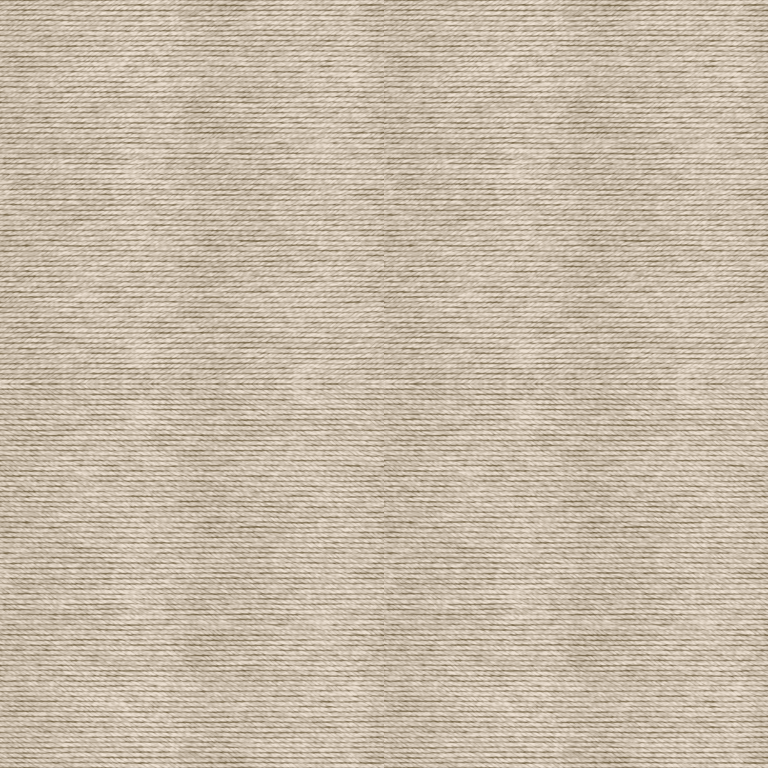
A WebGL 1 fragment shader for this texture:

```glsl
precision highp float;

uniform vec2 u_resolution;

const float TILES = 2.0;          // repeats across and down
const float ROWS = 75.0;          // cords per tile
const float TWISTS = 52.0;        // strand turns per tile width
const float SLANT = 1.35;         // lean of a strand across its cord
const float WOBBLE = 0.25;        // cord waviness, in cord heights
const float BODY = 0.87;          // brightness of an unshaded cord
const float GAP_DEPTH = 0.92;     // darkness between cords
const float GROOVE_DEPTH = 0.22;  // darkness between strands
const float FIBRE_DEPTH = 0.34;   // fine fibre variation
const float STREAK_DEPTH = 0.12;  // variation along each cord
const float BAND_DEPTH = 0.065;   // broad upright bands
const vec3 SHADOW = vec3(0.48, 0.418, 0.315);
const vec3 LIGHT = vec3(0.92, 0.871, 0.816);
const vec3 OLIVE = vec3(0.52, 0.46, 0.31);

float hash(vec2 p) {
  vec3 q = fract(vec3(p.xyx) * 0.1031);
  q += dot(q, q.yzx + 33.33);
  return fract((q.x + q.y) * q.z);
}

float noise(vec2 p) {
  vec2 i = floor(p);
  vec2 f = fract(p);
  f = f * f * (3.0 - 2.0 * f);
  float low = mix(hash(i), hash(i + vec2(1.0, 0.0)), f.x);
  float high = mix(hash(i + vec2(0.0, 1.0)), hash(i + vec2(1.0, 1.0)), f.x);
  return mix(low, high, f.y);
}

// Upright bands that brighten slowly and fall off faster
float bands(vec2 p) {
  float ramp = fract(2.0 * p.x + 0.06 * (noise(p * vec2(3.0, 9.0)) - 0.5));
  return smoothstep(0.02, 0.72, ramp) * (1.0 - smoothstep(0.80, 1.12, ramp));
}

vec3 cloth(vec2 uv) {
  // Tiles repeat across and mirror about each horizontal seam
  vec2 p = vec2(fract(uv.x * TILES), abs(uv.y - 0.5) * TILES);

  // Cord rows with a gentle wave that vanishes at the seam
  float wave = noise(p * vec2(9.0, 24.0) + 17.0) - 0.5;
  float rowPos = p.y * ROWS + WOBBLE * wave * smoothstep(0.0, 0.03, p.y);
  float row = floor(rowPos);
  float across = fract(rowPos) - 0.5;
  float seamId = floor(rowPos + 0.5);

  // Slanted grooves between twisted strands
  float drift = 1.6 * noise(vec2(p.x * 19.0, row * 3.0 + 5.0));
  float turn = p.x * TWISTS + 7.0 * hash(vec2(row, 4.0)) + drift - SLANT * across;
  float groove = smoothstep(0.4, 1.0, abs(fract(turn) * 2.0 - 1.0));
  float grooveStrength = mix(0.2, 1.0, hash(vec2(floor(turn + 0.5), row + 90.0)));

  // Gaps between cords, broken into dashes where strands bulge
  float stretch = noise(vec2(p.x * 14.0, seamId * 7.0));
  float dash = noise(vec2(p.x * TWISTS * 1.1, seamId * 3.0 + 60.0));
  float gap = smoothstep(0.25 - 0.12 * groove, 0.5, abs(across));
  float gapStrength = mix(0.2, 1.0, 0.45 * stretch + 0.55 * dash);

  // Fibres, streaks and broad bands
  float fibre = noise(vec2(p.x * 170.0 - 2.0 * across, rowPos * 3.0)) - 0.5;
  float streak = noise(vec2(p.x * 12.0, row * 5.0 + 40.0)) - 0.5;
  float shade = BODY
    - GAP_DEPTH * gap * gapStrength
    - GROOVE_DEPTH * groove * grooveStrength
    + FIBRE_DEPTH * fibre
    + STREAK_DEPTH * streak
    + BAND_DEPTH * (bands(p) - 0.45);

  vec3 color = mix(SHADOW, LIGHT, clamp(shade, -0.25, 1.03));
  float stain = gap * smoothstep(0.55, 0.9, stretch) * dash;
  return mix(color, OLIVE, 0.3 * stain);
}

void main() {
  // Average four samples per pixel to smooth the edges
  vec3 sum = vec3(0.0);
  for (int j = 0; j < 2; j++) {
    for (int i = 0; i < 2; i++) {
      vec2 offset = vec2(float(i), float(j)) * 0.5 - 0.25;
      sum += cloth((gl_FragCoord.xy + offset) / u_resolution);
    }
  }
  gl_FragColor = vec4(sum * 0.25, 1.0);
}
```
